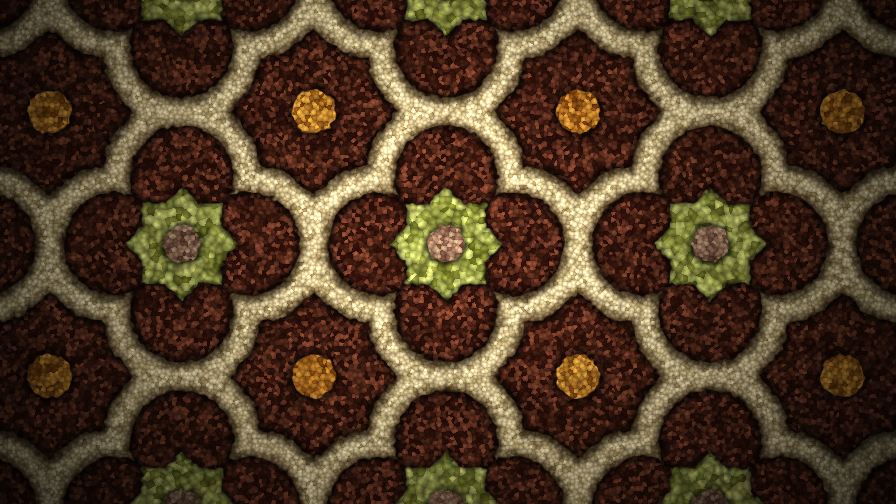
Give the GLSL for this pattern, as a WebGL 1 fragment shader.

```glsl
precision highp float;
// Grainy seed mosaic: four-petalled flowers with green eight-point stars alternate
// with cusped rosettes on a pale sand lattice. Distance functions shape each part,
// cellular noise supplies the grains, and a soft spotlight darkens the borders.
uniform vec2 u_resolution;

const float PERIOD = 0.5243;               // repeat size in canvas heights
const vec2 CENTER = vec2(-0.004, 0.016);   // middle flower, from canvas centre

float hash(vec2 p) {
  return fract(sin(dot(p, vec2(127.1, 311.7))) * 43758.5453);
}

float noise(vec2 p) {
  vec2 i = floor(p), f = fract(p);
  f = f * f * (3.0 - 2.0 * f);
  return mix(mix(hash(i), hash(i + vec2(1.0, 0.0)), f.x),
             mix(hash(i + vec2(0.0, 1.0)), hash(i + 1.0), f.x), f.y);
}

// Nearest grain: x = its random tone, y = distance to its middle.
vec2 grain(vec2 p) {
  vec2 base = floor(p);
  vec2 best = vec2(0.0, 9.0);
  for (int j = -1; j <= 1; j++) {
    for (int i = -1; i <= 1; i++) {
      vec2 id = base + vec2(float(i), float(j));
      vec2 seed = id + vec2(hash(id), hash(id + 37.3));
      float d = length(p - seed);
      if (d < best.y) best = vec2(hash(id + 71.9), d);
    }
  }
  return best;
}

vec3 grainColor(vec2 p, float density, vec3 dark, vec3 light, float sharpness) {
  vec2 g = grain(p * density);
  return mix(dark, light, pow(g.x, sharpness)) * (1.15 - 0.5 * g.y);
}

float petals(vec2 p) {
  p = abs(p);
  p = vec2(max(p.x, p.y), min(p.x, p.y));
  return length(p - vec2(0.252, 0.0)) - 0.195;
}

// Two overlapping squares, one turned by 45 degrees.
float eightStar(vec2 p, float halfSide) {
  p = abs(p);
  return min(max(p.x, p.y), (p.x + p.y) * 0.7071) - halfSide;
}

// Eight cusps joined by concave arcs; the axial cusps reach further.
float rosette(vec2 p) {
  float a = 4.0 * atan(p.y, p.x);
  float edge = 0.255 + 0.045 * (1.0 - abs(sin(a))) + 0.012 * cos(a);
  return (length(p) - edge) * 0.92;
}

vec2 repeatCell(vec2 p) {
  return fract(p + 0.5) - 0.5;
}

float brownShapes(vec2 p) {
  vec2 flower = repeatCell(p);
  float d = min(petals(flower), eightStar(flower, 0.152));
  return min(d, rosette(repeatCell(p + 0.5)));
}

float cover(float d, float aa) {
  return 1.0 - smoothstep(-aa, aa, d);
}

// Dark groove around a raised part, heavier underneath it.
float groove(float d, float width, float y) {
  return 1.0 - 0.65 * (1.0 - smoothstep(0.0, width, d)) * (y < 0.0 ? 1.0 : 0.8);
}

void main() {
  vec2 view = (gl_FragCoord.xy - 0.5 * u_resolution) / u_resolution.y;
  vec2 p = (view - CENTER) / PERIOD;
  float aa = 1.0 / (u_resolution.y * PERIOD);

  // Loose grains make every outline slightly ragged.
  vec2 ragged = vec2(noise(p * 55.0), noise(p * 55.0 + 19.0)) - 0.5;
  vec2 q = p + ragged * 0.014;
  vec2 flower = repeatCell(q);
  vec2 rose = repeatCell(q + 0.5);
  float flowerTone = hash(floor(q + 0.5) + 5.0);
  float roseTone = hash(floor(q + 1.0) + 9.0);

  // Sand lattice, rounded off and shadowed below the brown shapes.
  float brown = brownShapes(q);
  float shadow = brownShapes(q + vec2(0.0, 0.018));
  vec3 color = grainColor(p, 68.0, vec3(0.70, 0.60, 0.38), vec3(1.10, 1.02, 0.80), 0.7);
  color *= mix(vec3(0.36, 0.29, 0.20), vec3(1.0), smoothstep(-0.012, 0.045, brown));
  color *= mix(0.72, 1.0, smoothstep(-0.01, 0.03, shadow));

  // Brown seed beds with dark rims.
  vec3 seeds = grainColor(p, 62.0, vec3(0.16, 0.055, 0.03), vec3(0.56, 0.29, 0.19), 1.8);
  seeds *= mix(0.35, 1.0, smoothstep(0.0, 0.035, -brown));
  seeds *= 0.9 + 0.25 * noise(p * 9.0);

  // Green flaky star and its tan button.
  float star = eightStar(flower, 0.152);
  float button = length(flower) - 0.07;
  vec3 green = grainColor(p, 38.0, vec3(0.42, 0.44, 0.12), vec3(0.90, 0.92, 0.50), 0.9);
  green *= 0.75 + 0.4 * noise(p * 70.0);
  green *= mix(0.6, 1.0, smoothstep(0.0, 0.018, -star)) * groove(button, 0.025, flower.y);
  vec3 tan = grainColor(p, 62.0, vec3(0.38, 0.24, 0.18), vec3(0.80, 0.64, 0.51), 1.0);
  tan *= 0.92 + 0.16 * flowerTone;

  // Gold button of the rosette.
  float gold = length(rose) - 0.082;
  vec3 goldSeeds = grainColor(p, 58.0, vec3(0.48, 0.26, 0.05), vec3(1.0, 0.74, 0.28), 1.0);
  goldSeeds *= mix(vec3(0.95, 0.86, 0.75), vec3(1.05), roseTone);
  seeds *= groove(star, 0.028, flower.y) * groove(gold, 0.035, rose.y);

  color = mix(color, seeds, cover(brown, aa));
  color = mix(color, green, cover(star, aa));
  color = mix(color, tan, cover(button, aa));
  color = mix(color, goldSeeds, cover(gold, aa));

  // Spotlight falling off toward the corners.
  vec2 fromLight = view - vec2(0.0, 0.07);
  float light = 1.12 * exp(-dot(fromLight * fromLight, vec2(1.25, 1.9)));
  gl_FragColor = vec4(clamp(color * light, 0.0, 1.0), 1.0);
}
```
